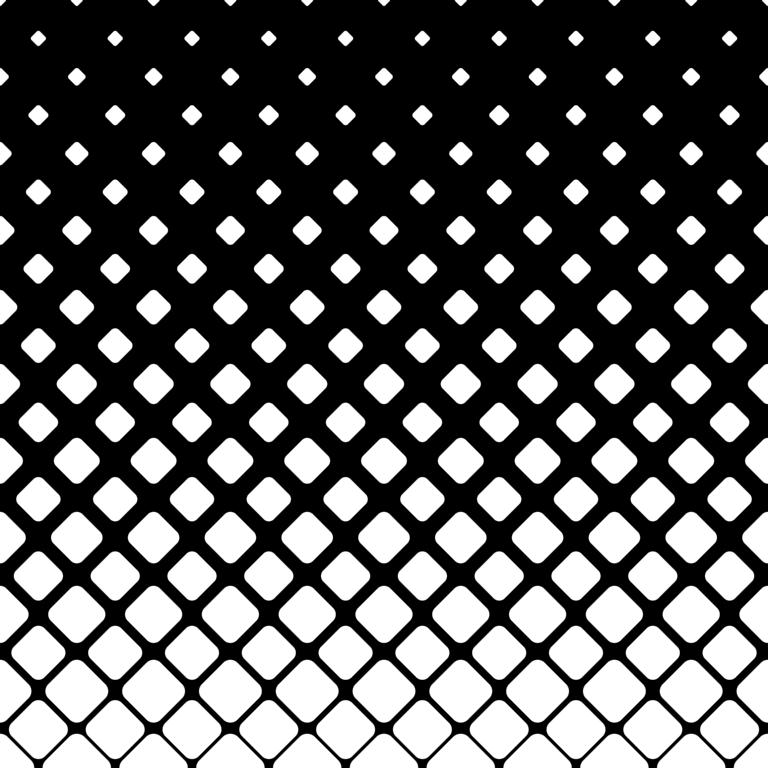
Reproduce this pattern procedurally as a three.js fragment shader.

```glsl
// Halftone of rounded white diamonds on black, growing from top to bottom
varying vec2 vUv;

// Signed distance to a square turned by 45 degrees, with rounded corners
float roundedDiamond(vec2 p, float halfSide) {
  float radius = 0.4 * halfSide;
  vec2 turned = vec2(p.x + p.y, p.x - p.y) * 0.70710678;
  vec2 q = abs(turned) - (halfSide - radius);
  return length(max(q, 0.0)) + min(max(q.x, q.y), 0.0) - radius;
}

// Square lattice whose diamonds take their size from the depth of their row
float diamondLattice(vec2 p, vec2 offset, float startSize, float growth) {
  float pitch = 0.1;
  vec2 center = (floor(p / pitch - offset + 0.5) + offset) * pitch;
  return roundedDiamond(p - center, startSize + growth * center.y);
}

void main() {
  // Depth runs down from the top edge
  vec2 p = vec2(vUv.x, 1.0 - vUv.y);

  // Two interleaved lattices, the main one growing faster
  float mainRows = diamondLattice(p, vec2(0.0), 0.0062, 0.0295);
  float betweenRows = diamondLattice(p, vec2(0.5), 0.0066, 0.0254);
  float edge = min(mainRows, betweenRows);

  float ink = 1.0 - smoothstep(-0.0011, 0.0011, edge);
  gl_FragColor = vec4(vec3(ink), 1.0);
}
```
